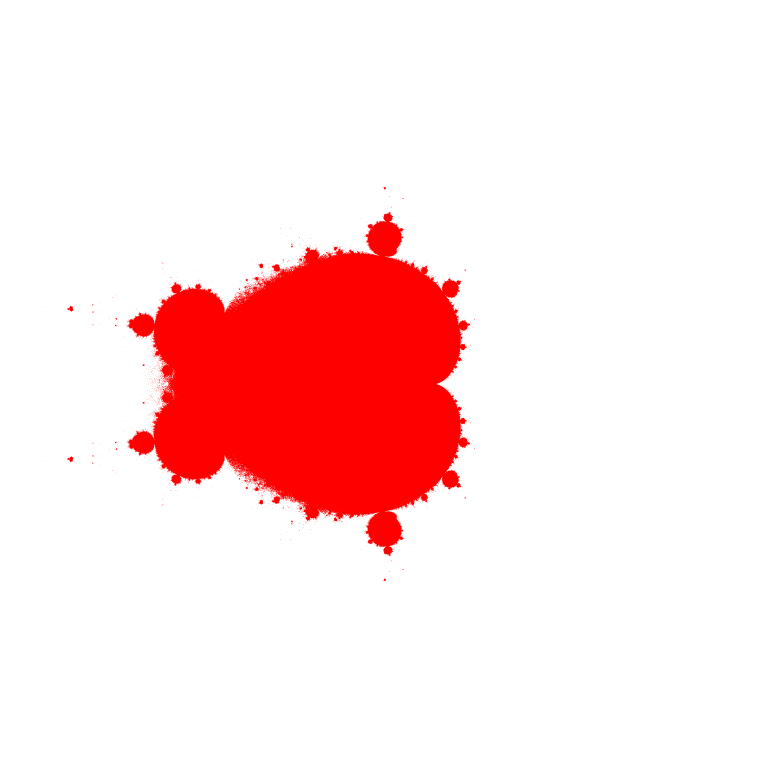
Give the GLSL for this background, as a Shadertoy shader.

```glsl
#define POWER 2.1
#define MAX_STEPS 120
#define ESCAPE_RADIUS 2.0
#define VIEW_HEIGHT 4.0
#define SAMPLES 3
#define INSIDE_COLOR vec3(1.0, 0.0, 0.0)
#define OUTSIDE_COLOR vec3(1.0)

// Principal branch of z raised to a real power
vec2 complexPow(vec2 z, float power) {
    float radius = pow(max(dot(z, z), 1e-20), 0.5 * power);
    float angle = power * atan(z.y, z.x);
    return radius * vec2(cos(angle), sin(angle));
}

// 1 when the orbit of z -> z^POWER + c stays bounded, else 0
float boundedOrbit(vec2 c) {
    vec2 z = c;
    for (int i = 0; i < MAX_STEPS; i++) {
        if (dot(z, z) > ESCAPE_RADIUS * ESCAPE_RADIUS) return 0.0;
        z = complexPow(z, POWER) + c;
    }
    return 1.0;
}

void mainImage(out vec4 fragColor, in vec2 fragCoord) {
    // Average a grid of samples inside the pixel for smooth edges
    float coverage = 0.0;
    for (int j = 0; j < SAMPLES; j++) {
        for (int i = 0; i < SAMPLES; i++) {
            vec2 offset = (vec2(i, j) + 0.5) / float(SAMPLES) - 0.5;
            vec2 centered = (fragCoord + offset - 0.5 * iResolution.xy) / iResolution.y;
            coverage += boundedOrbit(centered * VIEW_HEIGHT);
        }
    }
    coverage /= float(SAMPLES * SAMPLES);
    fragColor = vec4(mix(OUTSIDE_COLOR, INSIDE_COLOR, coverage), 1.0);
}
```
